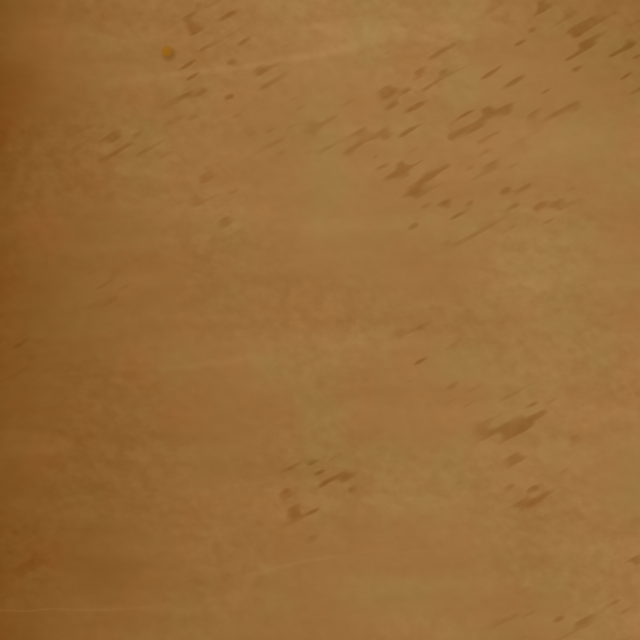
A Shadertoy shader for this texture:

```glsl
const vec3 DARK_BROWN = vec3(0.47, 0.29, 0.10);
const vec3 MID_TAN = vec3(0.56, 0.385, 0.19);
const vec3 LIGHT_TAN = vec3(0.645, 0.487, 0.287);
const vec3 ROSE_SHIFT = vec3(0.016, -0.014, -0.006);
const vec3 SPOT_COLOR = vec3(0.62, 0.40, 0.08);

const float EDGE_TONE = 0.06;        // tone at the left border
const float OPEN_TONE = 0.86;        // tone far from it
const float SHADE_REACH_LOW = 0.30;  // shadow width at the bottom
const float SHADE_REACH_HIGH = 0.13; // shadow width at the top
const float MOTTLE_AMOUNT = 0.26;
const float STREAK_AMOUNT = 0.17;
const float GRAIN_AMOUNT = 0.30;
const float CREASE_AMOUNT = 0.13;
const float SCRATCH_AMOUNT = 0.36;
const vec2 SPOT_CENTER = vec2(0.26, 0.92);
const float SPOT_RADIUS = 0.010;

float hash(vec2 p) {
    vec3 q = fract(p.xyx * 0.1031);
    q += dot(q, q.yzx + 33.33);
    return fract((q.x + q.y) * q.z);
}

float noise(vec2 p) {
    vec2 cell = floor(p);
    vec2 f = fract(p);
    f = f * f * (3.0 - 2.0 * f);
    float low = mix(hash(cell), hash(cell + vec2(1.0, 0.0)), f.x);
    float high = mix(hash(cell + vec2(0.0, 1.0)), hash(cell + 1.0), f.x);
    return mix(low, high, f.y);
}

vec2 rotate(vec2 p, float angle) {
    float c = cos(angle), s = sin(angle);
    return vec2(c * p.x - s * p.y, s * p.x + c * p.y);
}

// Layered noise centred on zero
float fbm(vec2 p) {
    float sum = 0.0, weight = 0.5;
    for (int i = 0; i < 4; i++) {
        sum += weight * (noise(p) - 0.5);
        p = rotate(p, 0.6) * 2.03 + 17.3;
        weight *= 0.5;
    }
    return sum;
}

// Shadow gathering at the left, widest at the bottom
float shading(vec2 uv) {
    float reach = mix(SHADE_REACH_LOW, SHADE_REACH_HIGH, smoothstep(0.0, 1.0, uv.y));
    float x = max(uv.x + 0.10 * fbm(uv * 5.0 + 40.0), 0.0);
    float tone = mix(EDGE_TONE, OPEN_TONE, 1.0 - exp(-x / reach));
    return tone - 0.22 * smoothstep(0.22, 0.0, length(uv - 1.0));
}

// Thin pale folds running nearly level
float creases(vec2 uv) {
    float bend = 0.035 * fbm(uv * vec2(5.0, 3.0) + 9.0);
    float level = (uv.y + bend - 0.04 * uv.x) * 13.0;
    float ridge = 1.0 - abs(2.0 * noise(vec2(uv.x * 1.5, level)) - 1.0);
    float visible = smoothstep(0.45, 0.8, noise(uv * vec2(3.0, 9.0) + 71.0));
    return smoothstep(0.88, 1.0, ridge) * visible;
}

// Short dark wrinkles, rising to the right, in sparse clusters
float scratches(vec2 uv) {
    vec2 p = rotate(uv + 0.015 * fbm(uv * 20.0), -0.5);
    float marks = smoothstep(0.66, 0.95, noise(p * vec2(32.0, 105.0)));
    float cluster = smoothstep(0.58, 0.82, noise(uv * vec2(6.0, 9.0) + 25.0));
    return marks * cluster;
}

void mainImage(out vec4 fragColor, in vec2 fragCoord) {
    vec2 uv = fragCoord / iResolution.xy;

    // Broad cloudiness and level streaks
    float tone = shading(uv);
    tone += MOTTLE_AMOUNT * fbm(uv * vec2(6.0, 9.0));
    tone += STREAK_AMOUNT * fbm(uv * vec2(5.0, 34.0) + 5.0);

    // Soft grain, stronger in rough patches
    float rough = smoothstep(0.3, 0.7, noise(uv * vec2(6.0, 8.0) + 90.0));
    float grain = fbm(rotate(uv, 0.3) * vec2(75.0, 95.0) + 3.0);
    tone += GRAIN_AMOUNT * mix(0.4, 1.0, rough) * grain;

    tone += CREASE_AMOUNT * creases(uv);
    tone -= SCRATCH_AMOUNT * scratches(uv);
    tone = clamp(tone, -0.1, 1.1);

    // Tone to colour, with faint rosy and olive patches
    vec3 color = tone < 0.5 ? mix(DARK_BROWN, MID_TAN, tone * 2.0)
                            : mix(MID_TAN, LIGHT_TAN, tone * 2.0 - 1.0);
    color += ROSE_SHIFT * 2.0 * fbm(uv * 14.0 + 60.0);

    // Small amber blemish with a dark lower rim
    vec2 fromSpot = uv - SPOT_CENTER;
    float rim = smoothstep(1.5, 0.4, length(fromSpot + vec2(-0.004, 0.005)) / SPOT_RADIUS);
    float spot = smoothstep(1.1, 0.4, length(fromSpot) / SPOT_RADIUS);
    color = mix(color, DARK_BROWN, 0.55 * rim);
    color = mix(color, SPOT_COLOR, 0.75 * spot);

    fragColor = vec4(color, 1.0);
}
```
